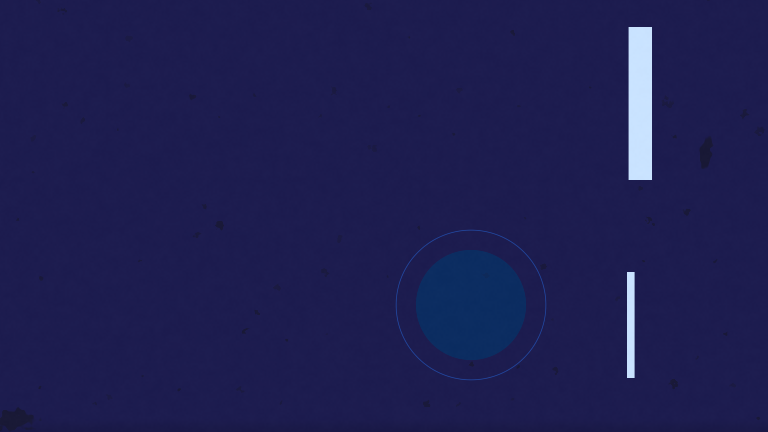
This background is drawn by a Shadertoy shader. Its source:

```glsl
// A flat navy backdrop with faint grain and scattered dark chips, a teal disc
// inside a thin blue ring, and two pale upright bars. Shapes are distance
// functions in units of canvas height; chips are noise-warped spots on a grid.

float hash(vec2 p) {
    vec3 q = fract(vec3(p.xyx) * 0.1031);
    q += dot(q, q.yzx + 33.33);
    return fract((q.x + q.y) * q.z);
}

float noise(vec2 p) {
    vec2 cell = floor(p), f = fract(p);
    f = f * f * (3.0 - 2.0 * f);
    return mix(mix(hash(cell), hash(cell + vec2(1, 0)), f.x),
               mix(hash(cell + vec2(0, 1)), hash(cell + vec2(1, 1)), f.x), f.y);
}

float boxDistance(vec2 p, vec2 halfSize) {
    vec2 d = abs(p) - halfSize;
    return length(max(d, 0.0)) + min(max(d.x, d.y), 0.0);
}

// Coverage of a shape from its signed distance, softened over one pixel
float cover(float dist) {
    float pixel = 1.0 / iResolution.y;
    return 1.0 - smoothstep(-0.5 * pixel, 0.5 * pixel, dist);
}

// Small ragged chips, one candidate per grid cell, larger toward the right
float scatteredChips(vec2 p) {
    float size = 0.125, amount = 0.0;
    vec2 home = floor(p / size);
    vec2 warp = vec2(noise(p * 150.0), noise(p * 150.0 + 47.0)) - 0.5;
    for (int j = -1; j <= 1; j++)
    for (int i = -1; i <= 1; i++) {
        vec2 cell = home + vec2(i, j);
        vec2 centre = (cell + vec2(hash(cell + 11.0), hash(cell + 29.0))) * size;
        float pick = hash(cell + 53.0);
        float radius = mix(0.002, 0.009, pick * pick * pick);
        radius *= 1.0 + 0.3 * smoothstep(1.2, 1.7, centre.x);
        float dist = length(p - centre + warp * radius * 1.8) - radius;
        float strength = step(0.35, pick) * mix(0.35, 0.9, hash(cell + 71.0));
        amount = max(amount, strength * (1.0 - smoothstep(-0.0015, 0.0015, dist)));
    }
    return amount;
}

// One large stretched chip with a torn outline
float largeChip(vec2 p, vec2 radii) {
    float ragged = (noise(p * 95.0 + 7.0) - 0.5) * 0.9;
    float dist = (length(p / radii) - 1.0 + ragged) * min(radii.x, radii.y);
    return 1.0 - smoothstep(-0.002, 0.002, dist);
}

void mainImage(out vec4 fragColor, in vec2 fragCoord) {
    vec2 p = fragCoord / iResolution.y;
    float pixel = 1.0 / iResolution.y;

    // Navy ground, slightly darker along the bottom edge
    vec3 color = vec3(0.112, 0.110, 0.310);
    color *= mix(0.9, 1.0, smoothstep(0.0, 0.035, p.y));

    // Disc and its thin ring
    float fromCentre = length(p - vec2(1.0903, 0.294));
    color = mix(color, vec3(0.045, 0.175, 0.380), cover(fromCentre - 0.1275));
    float ringHalfWidth = max(0.0011, 0.5 * pixel);
    float ring = cover(abs(fromCentre - 0.1733) - ringHalfWidth);
    color = mix(color, vec3(0.13, 0.27, 0.61), ring * 0.85);

    // Dark chips, fainter over the disc
    float chips = scatteredChips(p);
    chips = max(chips, 0.9 * largeChip(p - vec2(1.635, 0.643), vec2(0.014, 0.032)));
    chips = max(chips, 0.9 * largeChip(p - vec2(0.032, 0.027), vec2(0.046, 0.022)));
    chips *= mix(1.0, 0.45, cover(fromCentre - 0.1275));
    color = mix(color, vec3(0.095, 0.095, 0.200), chips);

    // Pale bars
    float tallBar = boxDistance(p - vec2(1.4822, 0.7604), vec2(0.0272, 0.177));
    float slimBar = boxDistance(p - vec2(1.4602, 0.2477), vec2(0.0087, 0.1227));
    color = mix(color, vec3(0.79, 0.89, 1.0), cover(min(tallBar, slimBar)));

    // Soft paper grain
    color += (noise(p * 210.0) + noise(p * 60.0) - 1.0) * 0.006;
    fragColor = vec4(color, 1.0);
}
```
